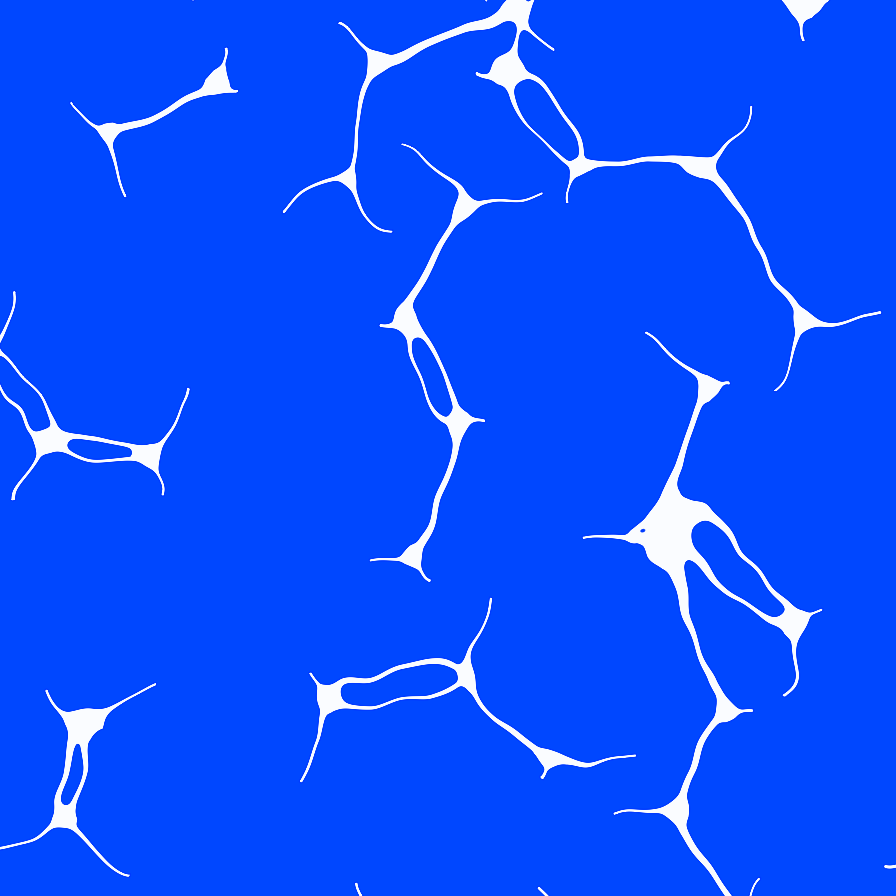
Reproduce this pattern procedurally as a Shadertoy shader.

```glsl
const vec3 BLUE = vec3(0.0, 0.28, 1.0);
const vec3 RIM_BLUE = vec3(0.0, 0.23, 1.0);
const vec3 WHITE = vec3(0.98, 0.99, 1.0);
const float CELLS = 3.0;      // networks per canvas side
const float TURN = 1.0472;    // sixty degrees
const float WEB = 0.013;      // reach of the webbing at forks

float hash(vec2 cell, float salt) {
    vec3 q = fract(vec3(cell, salt) * vec3(0.1031, 0.113, 0.0973) + 0.37);
    q += dot(q, q.yzx + 33.33);
    return fract((q.x + q.y) * q.z);
}

float noise(vec2 p, float salt) {
    vec2 i = floor(p), f = fract(p);
    f = f * f * (3.0 - 2.0 * f);
    float low = mix(hash(i, salt), hash(i + vec2(1, 0), salt), f.x);
    float high = mix(hash(i + vec2(0, 1), salt), hash(i + vec2(1, 1), salt), f.x);
    return mix(low, high, f.y);
}

vec2 wobble(vec2 p, float scale, float amount) {
    return amount * (vec2(noise(p * scale, 71.0), noise(p * scale, 83.0)) - 0.5);
}

float smoothMin(float a, float b, float k) {
    float h = max(k - abs(a - b), 0.0) / k;
    return min(a, b) - h * h * k * 0.25;
}

vec2 heading(float angle) {
    return vec2(cos(angle), sin(angle));
}

// Bowed strand from the origin; flare widens its two ends
float strand(vec2 p, float angle, float len, float bow, float thin, vec2 flare) {
    vec2 dir = heading(angle);
    vec2 q = vec2(dot(p, dir), dot(p, vec2(-dir.y, dir.x)));
    float x = clamp(q.x / len, 0.0, 1.0);
    float arch = 4.0 * x * (1.0 - x);
    float slope = 8.0 * bow * (1.0 - 2.0 * x) * (1.0 - arch);
    vec2 offset = q - len * vec2(x, bow * arch * (2.0 - arch));
    float width = thin + flare.x * pow(1.0 - x, 4.0) + flare.y * pow(x, 4.0);
    return length(offset) / sqrt(1.0 + slope * slope) - width;
}

// Short free arm that tapers to a tip
float arm(vec2 p, float angle, vec2 cell, float salt, float flare) {
    float len = mix(0.02, 0.1, hash(cell, salt));
    float bow = mix(-0.1, 0.1, hash(cell, salt + 1.0));
    return strand(p, angle, len, bow, 0.0014, vec2(flare + 0.0015, 0.0));
}

float nodeFlare(vec2 cell, float salt) {
    float h = hash(cell, salt);
    return mix(0.001, 0.0045, h) + (h > 0.88 ? 0.006 : 0.0);
}

// Zigzag chain of single or split links with an arm at every fork
float network(vec2 p, vec2 cell, float d) {
    float links = 1.0 + floor(0.5 + 2.4 * hash(cell, 1.0));
    float angle = 0.25 + TURN * floor(6.0 * hash(cell, 2.0))
                + 0.5 * (hash(cell, 3.0) - 0.5);
    float side = hash(cell, 4.0) < 0.5 ? -1.0 : 1.0;
    vec2 jitter = 0.12 * (vec2(hash(cell, 5.0), hash(cell, 6.0)) - 0.5);
    vec2 node = (cell + 0.5) / CELLS + jitter
              - 0.075 * links * heading(angle + 0.5 * side * TURN);
    float flare = nodeFlare(cell, 7.0);

    d = smoothMin(d, arm(p - node, angle + 2.0 * TURN, cell, 8.0, flare), WEB);
    d = smoothMin(d, arm(p - node, angle - 2.0 * TURN, cell, 10.0, flare), WEB);
    for (float i = 0.0; i < links; i++) {
        float salt = 20.0 + 13.0 * i;
        float len = mix(0.1, 0.2, hash(cell, salt));
        float thin = mix(0.0018, 0.0032, hash(cell, salt + 1.0));
        float nextFlare = nodeFlare(cell, salt + 2.0);
        vec2 ends = vec2(flare, nextFlare);

        // Links that fall to the right split more often
        bool split = hash(cell, salt + 3.0) < 0.42 - 0.3 * sin(2.0 * angle);
        float h = hash(cell, salt + 4.0);
        float bow = split ? mix(0.05, 0.17, h) : mix(-0.06, 0.06, h);
        float farBow = -mix(0.05, 0.17, hash(cell, salt + 8.0));
        if (split)
            d = smoothMin(d, strand(p - node, angle, len, farBow, thin * 0.55, ends), WEB);
        d = smoothMin(d, strand(p - node, angle, len, bow, split ? thin * 0.8 : thin, ends), WEB);

        // Step to the next fork and turn the other way
        node += len * heading(angle);
        flare = nextFlare;
        d = smoothMin(d, arm(p - node, angle - side * TURN, cell, salt + 5.0, flare), WEB);
        angle += side * TURN + 0.5 * (hash(cell, salt + 7.0) - 0.5);
        side = -side;
    }
    return smoothMin(d, arm(p - node, angle, cell, 12.0, flare), WEB);
}

void mainImage(out vec4 fragColor, in vec2 fragCoord) {
    vec2 uv = fragCoord / iResolution.y;
    float pixel = 1.0 / iResolution.y;
    vec2 p = uv + wobble(uv, 9.0, 0.024) + wobble(uv, 29.0, 0.012);

    // Merge the networks of the surrounding cells
    vec2 home = floor(p * CELLS);
    float d = 1.0;
    for (float y = -1.0; y <= 1.0; y++)
        for (float x = -1.0; x <= 1.0; x++)
            d = network(p, home + vec2(x, y), d);

    // Restore true distance so every edge is equally crisp
    float steepness = length(vec2(dFdx(d), dFdy(d))) / pixel;
    d /= clamp(steepness, 0.3, 1.5);

    // White strands with a faint deeper rim
    float rim = 1.0 - smoothstep(0.001, 0.002, d);
    float ink = 1.0 - smoothstep(-0.4 * pixel, 0.4 * pixel, d);
    fragColor = vec4(mix(mix(BLUE, RIM_BLUE, rim), WHITE, ink), 1.0);
}
```
